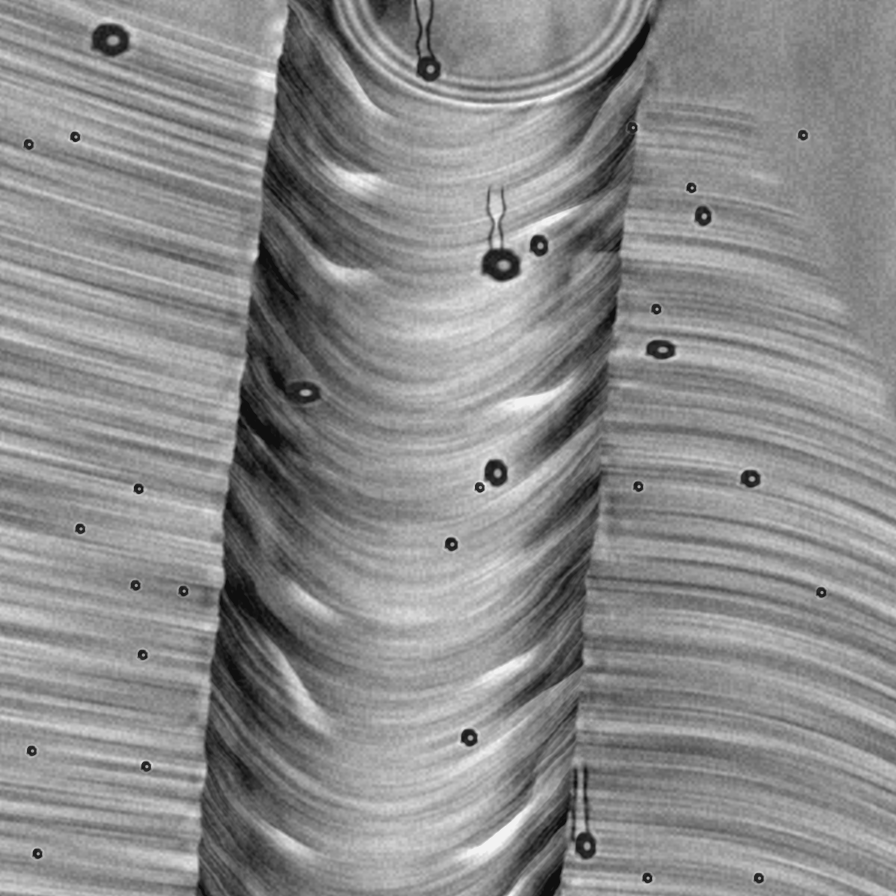
This texture is drawn by a Shadertoy shader. Its source:

```glsl
const float RIPPLE_DEPTH = 0.14;    // sag of each ripple across the bead
const float SCALE_RATE = 11.0;      // overlapping edge scales per unit
const float BRUSH_CONTRAST = 0.48;
const float GROOVE_CONTRAST = 0.42;
const float GRAIN = 0.10;
const float SOFT = 0.003;           // edge softness
const vec2 CRATER_CENTER = vec2(0.55, 1.025);
const vec2 CRATER_RADII = vec2(0.178, 0.142);
const int DROP_COUNT = 12;
const int TAIL_COUNT = 3;           // the first drops carry a run above them
// centre x, centre y, radius, width to height ratio
const vec4 DROPS[DROP_COUNT] = vec4[](
    vec4(.56, .703, .017, 1.25), vec4(.479, .922, .013, 1.), vec4(.654, .055, .014, .8),
    vec4(.124, .954, .017, 1.2), vec4(.554, .471, .014, .9), vec4(.738, .609, .010, 1.6),
    vec4(.785, .758, .010, .9), vec4(.838, .465, .009, 1.2), vec4(.524, .176, .009, 1.),
    vec4(.504, .392, .007, 1.), vec4(.602, .725, .011, .9), vec4(.339, .561, .011, 1.7));

float hash(vec2 p) {
    vec3 q = fract(vec3(p.xyx) * 0.1031);
    q += dot(q, q.yzx + 33.33);
    return fract((q.x + q.y) * q.z);
}

float noise(vec2 p) {
    vec2 i = floor(p), f = fract(p);
    f = f * f * (3.0 - 2.0 * f);
    return mix(mix(hash(i), hash(i + vec2(1, 0)), f.x),
               mix(hash(i + vec2(0, 1)), hash(i + vec2(1, 1)), f.x), f.y);
}

float fbm(vec2 p) {
    float sum = 0.0, amp = 0.5;
    for (int i = 0; i < 4; i++) {
        sum += amp * noise(p);
        p = p * 2.03 + 17.0;
        amp *= 0.5;
    }
    return sum;
}

// Fine scratches, x along and y across; centred on zero
float streaks(vec2 q) {
    return 0.6 * noise(q * vec2(5, 115)) + 0.4 * noise(q * vec2(9, 230) + 40.0) - 0.5;
}

// Brushed plate with unbrushed upper corners
float plate(vec2 p, float left, float right) {
    float fan = max(p.x - 0.75, 0.0);
    bool onLeft = p.x < 0.5 * (left + right);
    float across = onLeft ? p.y + p.x * (0.12 + 0.25 * p.y)
                          : p.y + 0.08 * p.x + 0.8 * fan * fan;
    float wobble = 0.02 * (noise(p * 24.0) - 0.5);
    float corner = onLeft ? p.y - 1.06 + 0.42 * p.x
        : min(p.x - 0.83 - 0.5 * (0.88 - p.y), 0.1);
    if (!onLeft) corner = max(corner, p.y - 0.9 + 0.15 * (p.x - 0.73));
    float smoothArea = smoothstep(-0.015, 0.015, corner + wobble);
    float tone = 0.59 + 0.10 * (fbm(p * 5.0) - 0.47);
    float brushed = tone + BRUSH_CONTRAST * streaks(vec2(p.x, across));
    float bare = (onLeft ? 0.60 : 0.54) + 0.18 * (fbm(p * vec2(22, 14)) - 0.47);
    float g = mix(brushed, bare, smoothArea);
    // Heat shadow and rough fringe beside the bead
    vec2 shade = (p - vec2(0.72, 0.30)) / vec2(0.10, 0.24);
    g -= 0.10 * exp(-dot(shade, shade)) * float(!onLeft);
    float fringe = exp(-max(p.x - right, 0.0) * 40.0) * float(!onLeft);
    g += fringe * (0.55 * (fbm(p * 70.0) - 0.47) - 0.07);
    float lip = smoothstep(left - 0.03, left - 0.012, p.x) * float(onLeft);
    return g + lip * (0.12 * smoothstep(0.75, 0.9, p.y) + 0.3 * (noise(p * 70.0) - 0.5));
}

// Rippled bead; s runs from 0 to 1 across it
float bead(vec2 p, float s) {
    float u = 2.0 * s - 1.0;
    float v = p.y - RIPPLE_DEPTH * u * u + 0.025 * (noise(p * 7.0) - 0.5);
    float g = 0.27 + 0.39 * smoothstep(0.0, 0.58, s) - 0.27 * smoothstep(0.72, 1.0, s);
    vec2 glow = (p - vec2(0.54, 0.60)) / vec2(0.07, 0.30);
    g += 0.07 * exp(-dot(glow, glow)) + 0.16 * (noise(vec2(u, v * 19.0)) - 0.5);
    g += GROOVE_CONTRAST * (0.6 + 0.4 * abs(u)) * streaks(vec2(u * 0.5, v));
    // Dark overlapping scales and bright flares near both edges
    float w = v * SCALE_RATE + 0.9 * noise(p * 11.0);
    float f = fract(w), side = step(0.5, s);
    float pick = hash(vec2(floor(w) + 20.0, side * 7.0 + 3.0));
    float edge = max(1.0 - smoothstep(0.05, 0.35, s), smoothstep(0.70, 0.93, s));
    float sliver = smoothstep(0.0, 0.08, f) * (1.0 - smoothstep(0.2, 0.65, f));
    g -= edge * sliver * (0.13 + 0.22 * pick * side);
    float reach = (s - mix(0.24, 0.81, side)) / 0.09;
    float flare = smoothstep(0.6, 0.9, f) * (1.0 - smoothstep(0.93, 1.0, f));
    g += flare * exp(-reach * reach) * (0.12 + 0.3 * step(0.5, pick));
    return g + edge * 0.35 * (fbm(vec2(u * 9.0, v * 40.0)) - 0.47);
}

// Shallow bowl with a polished rim
float crater(vec2 p, float g) {
    float d = length((p - CRATER_CENTER) / CRATER_RADII) - 1.0;
    float bowl = 0.56 + 0.5 * (fbm(p * 19.0) - 0.47) + 0.5 * (p.x - 0.55);
    bowl -= 0.25 * smoothstep(0.55, 0.75, noise(p * vec2(55, 22)))
        * (1.0 - smoothstep(0.47, 0.53, p.x));
    float rings = 0.57 + 0.16 * sin(d * 65.0) + 0.2 * (noise(p * 40.0) - 0.5);
    bowl = mix(bowl, rings, smoothstep(-0.28, -0.12, d));
    g = mix(g, bowl, 1.0 - smoothstep(-0.02, 0.02, d));
    return g + 0.2 * exp(-pow(d / 0.025, 2.0)) - 0.16 * exp(-pow((d - 0.06) / 0.03, 2.0));
}

// Glossy spatter drop; q is measured in drop radii
float drop(vec2 q, float g) {
    float d = length(q) - 1.0 + 0.35 * (noise(q * 1.7 + 9.0) - 0.5);
    g += 0.08 * exp(-pow((d - 0.35) / 0.2, 2.0));
    g = mix(g, 0.14, 1.0 - smoothstep(-0.12, 0.2, d));
    return g + 0.5 * (1.0 - smoothstep(0.15, 0.5, length(q - vec2(0.12, 0.05))));
}

void mainImage(out vec4 fragColor, in vec2 fragCoord) {
    vec2 p = fragCoord / iResolution.xy;
    float rough = 0.018 * (fbm(vec2(p.y * 28.0, 2.0)) - 0.47);
    float left = 0.215 + 0.075 * p.y + 0.03 * p.y * p.y + rough;
    float right = 0.63 + 0.07 * p.y + 0.03 * p.y * p.y - rough;
    float s = (p.x - left) / (right - left);
    float inside = smoothstep(-SOFT, SOFT, min(p.x - left, right - p.x));
    float g = mix(plate(p, left, right), bead(p, clamp(s, 0.0, 1.0)), inside);
    g = crater(p, g);

    // Small pits scattered on a jittered grid
    vec2 cell = floor(p * 16.0);
    vec2 jitter = 0.25 + 0.5 * vec2(hash(cell + 5.0), hash(cell + 71.0));
    if (hash(cell + 131.0) > 0.91) g = drop((fract(p * 16.0) - jitter) / 0.085, g);

    // Larger drops, some with rough runs
    for (int i = 0; i < DROP_COUNT; i++) {
        vec2 q = p - DROPS[i].xy;
        if (i < TAIL_COUNT) {
            float t = abs(q.x + 0.006) - 0.007 - 0.008 * (noise(p * 60.0) - 0.5);
            float span = smoothstep(0.0, 0.01, q.y) * (1.0 - smoothstep(0.08, 0.095, q.y));
            g += span * (0.2 * (1.0 - smoothstep(-0.004, 0.0, t)) * (noise(p * 90.0) - 0.2)
                - 0.32 * exp(-pow(t / 0.0025, 2.0)));
        }
        g = drop(q / (DROPS[i].z * vec2(DROPS[i].w, 1.0)), g);
    }
    g += GRAIN * (noise(p * 300.0) - 0.5);
    fragColor = vec4(vec3(clamp(g, 0.06, 0.95)), 1.0);
}
```
